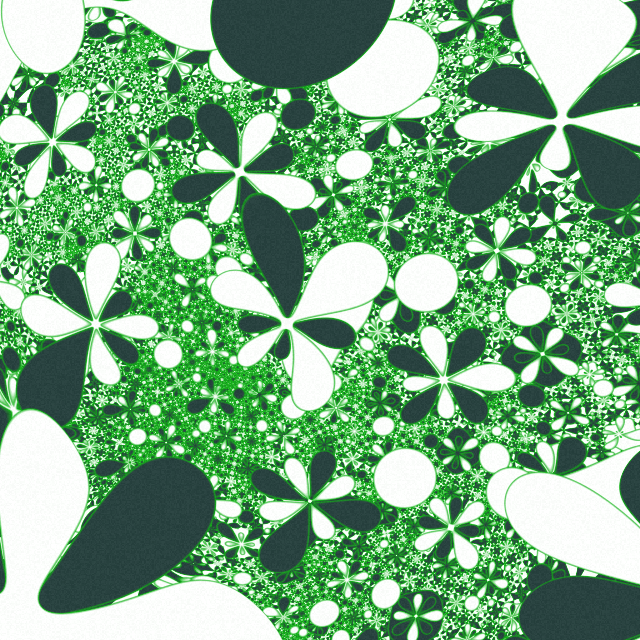
A WebGL 1 fragment shader for this pattern:

```glsl
precision highp float;
uniform vec2 u_resolution;

float hash(vec2 p) {
  vec3 q = fract(p.xyx * 0.1031);
  q += dot(q, q.yzx + 33.33);
  return fract((q.x + q.y) * q.z);
}

vec2 complexDivide(vec2 a, vec2 b) {
  return vec2(dot(a, b), a.y * b.x - a.x * b.y) / max(dot(b, b), 1e-6);
}

vec2 direction(float angle) {
  return vec2(cos(angle), sin(angle));
}

// Lays a disc with a green rim under what is drawn; state = (tone, uncovered share)
vec2 layDisc(vec2 state, float depth, float tone) {
  float cover = state.y * clamp(depth / 0.0015, 0.0, 1.0);
  float rimmed = mix(0.5, tone, clamp(depth / 0.003 - 0.3, 0.0, 1.0));
  return state + cover * vec2(rimmed, -1.0);
}

// Chaotic chain z -> 1 / (z + c)^2 whose steps catch points in dark and white discs
float petals(vec2 p) {
  vec2 zero = vec2(0.36, 0.42);
  vec2 pole = vec2(1.1, 1.22);
  vec2 z = 2.6 * complexDivide(p - zero, p - pole);
  float stretch = 2.6 * length(zero - pole) / max(dot(p - pole, p - pole), 1e-4);
  float mood = sin(7.0 * p.x + 3.0 * p.y) * cos(8.0 * p.y - 4.0 * p.x + 1.0);
  vec2 state = vec2(0.0, 1.0);

  for (int k = 0; k < 17; k++) {
    float seed = float(k);
    float turnA = 6.28318 * hash(vec2(seed, 7.0));
    float turnB = 6.28318 * hash(vec2(seed, 23.0));

    if (k > 1) {
      // Two discs touching at the critical value unfold into flowers
      float wave = cos(turnA + 7.0 * p.x) * cos(turnB + 6.0 * p.y);
      float balance = clamp(0.52 + 0.3 * wave + 0.25 * mood, 0.05, 0.95);
      float whiteRadius = 0.11 * balance * balance;
      float darkRadius = 0.11 * (1.0 - balance) * (1.0 - balance);
      vec2 axis = direction(turnB + 2.0 * p.y);
      state = layDisc(state, (whiteRadius - length(z - whiteRadius * axis)) / stretch, 1.0);
      state = layDisc(state, (darkRadius - length(z + darkRadius * axis)) / stretch, 0.0);

      // A free disc becomes round beads
      vec2 bead = vec2(0.794, 0.0) + 0.9 * direction(turnA + turnB);
      float beadTone = step(0.5, hash(vec2(seed, 41.0)));
      state = layDisc(state, (0.35 - length(z - bead)) / stretch, beadTone);
    }
    if (state.y < 0.01) break;

    z += vec2(-0.794, 0.0) + 0.045 * direction(turnA + 2.0 * (p.x - p.y));
    float r2 = max(dot(z, z), 1e-6);
    stretch = max(stretch * 2.0 / (r2 * sqrt(r2)), 1e-6);
    z = vec2(z.x * z.x - z.y * z.y, -2.0 * z.x * z.y) / (r2 * r2);
  }

  // Points never caught split into two fine halves
  float halves = clamp(0.5 + 0.5 * z.y / (stretch * 0.0008), 0.0, 1.0);
  return state.x + state.y * halves;
}

vec3 palette(float tone) {
  vec3 slate = vec3(0.16, 0.26, 0.25);
  vec3 leaf = vec3(0.08, 0.69, 0.10);
  vec3 white = vec3(0.99, 1.0, 0.99);
  return tone < 0.5 ? mix(slate, leaf, 2.0 * tone)
                    : mix(leaf, white, 2.0 * tone - 1.0);
}

void main() {
  float size = min(u_resolution.x, u_resolution.y);

  // Average a 3 by 3 grid of samples
  float tone = 0.0;
  for (int j = 0; j < 3; j++) {
    for (int i = 0; i < 3; i++) {
      vec2 offset = (vec2(float(i), float(j)) - 1.0) / 3.0;
      tone += petals((gl_FragCoord.xy + offset) / size) / 9.0;
    }
  }

  // Fine grain
  float grain = hash(floor(gl_FragCoord.xy / size * 512.0)) - 0.5;
  gl_FragColor = vec4(palette(tone) + 0.04 * grain, 1.0);
}
```
